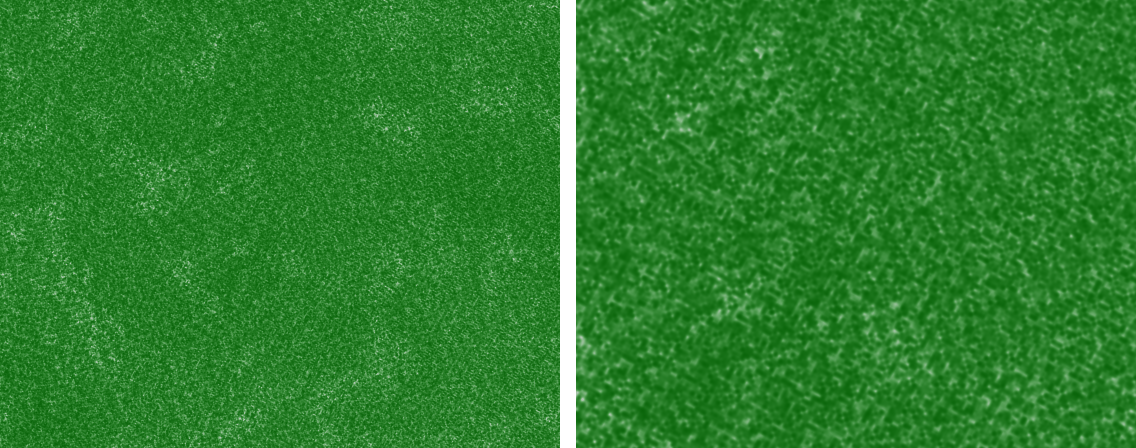
Left, the full canvas; right, a detail of the centre.
Give the GLSL for this texture, as a Shadertoy shader.

```glsl
// Fine-grained green felt with pale worn blotches and faint woven streaks.

float hash(vec2 cell) {
    return fract(sin(dot(cell, vec2(127.1, 311.7))) * 43758.5453);
}

// Smooth value noise, 0 to 1.
float valueNoise(vec2 p) {
    vec2 cell = floor(p);
    vec2 f = fract(p);
    vec2 w = f * f * (3.0 - 2.0 * f);
    float low = mix(hash(cell), hash(cell + vec2(1.0, 0.0)), w.x);
    float high = mix(hash(cell + vec2(0.0, 1.0)), hash(cell + vec2(1.0, 1.0)), w.x);
    return mix(low, high, w.y);
}

// Zero-centred noise on a turned grid, with a given number of cells per height.
float grain(vec2 p, float cells, float angle) {
    float c = cos(angle);
    float s = sin(angle);
    return valueNoise(mat2(c, s, -s, c) * p * cells + angle * 17.0) - 0.5;
}

// Clustered pale spots, 0 to 1.
float blotches(vec2 p) {
    float coarse = grain(p, 13.0, 0.4);
    float fine = grain(p, 29.0, 1.1);
    return smoothstep(0.0, 0.32, mix(coarse, fine, 0.42));
}

// Thin streaks along both axes, zero-centred.
float streaks(vec2 p, float across, float along) {
    float upright = valueNoise(p * vec2(across, along) + 31.0);
    float level = valueNoise(p * vec2(along, across) + 57.0);
    return upright + level - 1.0;
}

// Deep green through to pale green as the whiteness rises.
vec3 feltColor(float whiteness) {
    float green = 0.36 + 0.95 * whiteness - 0.5 * whiteness * whiteness;
    return vec3(whiteness, green, whiteness * 1.01);
}

void mainImage(out vec4 fragColor, in vec2 fragCoord) {
    vec2 p = fragCoord / iResolution.y;

    // Broad variation of the cloth
    float blotch = blotches(p);
    float wear = 0.65 * (blotch - 0.25)
               + 0.6 * grain(p, 4.5, 0.8)
               + 0.3 * streaks(p, 75.0, 6.0);

    // Fibre grain, rougher inside the blotches
    float fibres = 3.6 * grain(p, 345.0, 0.5)
                 + 2.4 * grain(p, 215.0, 1.2) * (1.0 + 0.4 * blotch);

    // Exponential response keeps darks close together and highlights sparse
    float whiteness = 0.155 * exp(0.47 * (fibres + wear));
    fragColor = vec4(feltColor(min(whiteness, 0.7)), 1.0);
}
```
